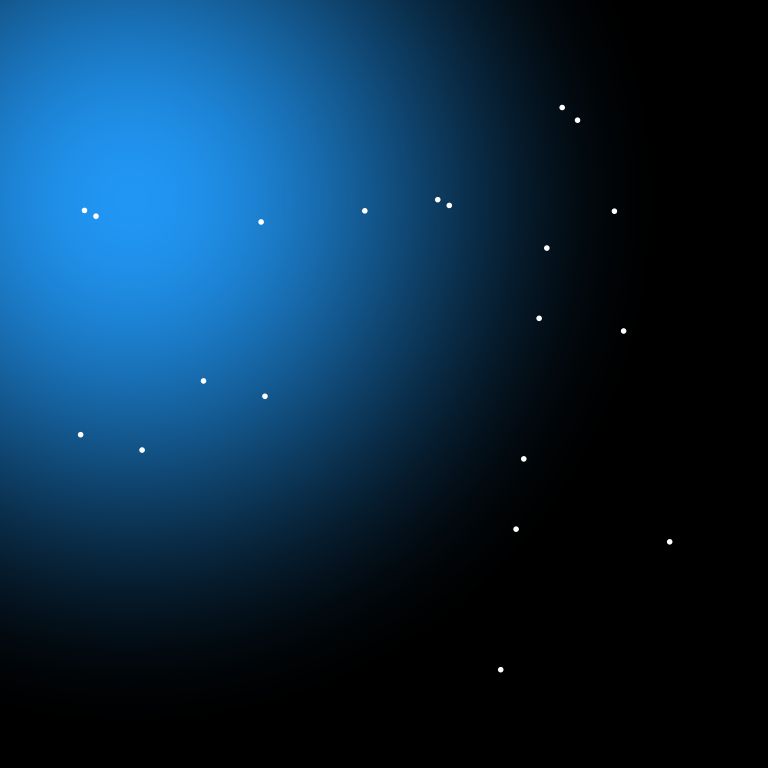
Give the GLSL for this background, as a three.js fragment shader.

```glsl
// Night backdrop: a wide blue radial glow fading smoothly into black,
// under small white stars. Stars lie along three drifting paths, each
// a straight line swayed by short sine waves and walked by a loop.

#define GLOW_CENTER vec2(0.17, 0.74)
#define GLOW_RADIUS 0.70
#define GLOW_COLOR vec3(0.129, 0.588, 0.953)
#define STAR_COLOR vec3(1.0)
#define STAR_RADIUS 0.0036
#define STAR_SOFTNESS 0.0008
#define ROW_STARS 7
#define COLUMN_STARS 9
#define CLUSTER_STARS 4

varying vec2 vUv;

const float HALF_TURN = 3.14159;
const float QUARTER_TURN = 1.5708;
const float THIRD_TURN = 2.0944;

// Nearly level band across the upper part, with stars drawn into pairs.
vec2 rowStar(float i) {
  float wave = QUARTER_TURN * i;
  return vec2(0.09 + 0.115 * i - 0.06 * sin(wave) + 0.02 * cos(HALF_TURN * i),
              0.715 + 0.0035 * i + 0.011 * cos(wave));
}

// Descending band on the right, whose sway widens towards the bottom.
vec2 columnStar(float i) {
  float sway = cos(THIRD_TURN * (i - 1.0));
  return vec2(0.732 + 0.02 * i * sway,
              0.885 - 0.0915 * i + 0.05 * sway);
}

// Short rising zigzag at the lower left.
vec2 clusterStar(float i) {
  float wave = QUARTER_TURN * i;
  return vec2(0.105 + 0.08 * i,
              0.459 - 0.035 * (cos(wave) + sin(wave)) + 0.01 * cos(HALF_TURN * i));
}

float starMask(vec2 p, vec2 center) {
  float edge = length(p - center) - STAR_RADIUS;
  return 1.0 - smoothstep(-STAR_SOFTNESS, STAR_SOFTNESS, edge);
}

float starField(vec2 p) {
  float mask = 0.0;
  for (int i = 0; i < ROW_STARS; i++) {
    mask = max(mask, starMask(p, rowStar(float(i))));
  }
  for (int i = 0; i < COLUMN_STARS; i++) {
    mask = max(mask, starMask(p, columnStar(float(i))));
  }
  for (int i = 0; i < CLUSTER_STARS; i++) {
    mask = max(mask, starMask(p, clusterStar(float(i))));
  }
  return mask;
}

void main() {
  // Glow over black
  float glow = 1.0 - smoothstep(0.0, GLOW_RADIUS, distance(vUv, GLOW_CENTER));
  vec3 color = GLOW_COLOR * glow;

  // Stars on top
  color = mix(color, STAR_COLOR, starField(vUv));
  gl_FragColor = vec4(color, 1.0);
}
```
